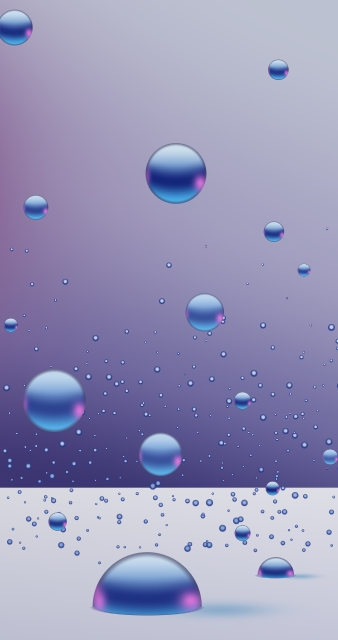
Give the GLSL for this background, as a Shadertoy shader.

```glsl
// Glass bubbles float before a violet wall above a pale floor with two domes.
// Gradients form the room, one shading function paints all the large glass,
// and jittered hash grids scatter droplets that gather around the horizon.

#define HORIZON 0.238
#define NIGHT vec3(0.22, 0.20, 0.44)
#define VIOLET vec3(0.41, 0.39, 0.61)
#define LAVENDER vec3(0.63, 0.62, 0.75)
#define MIST vec3(0.74, 0.76, 0.82)
#define MAUVE vec3(0.52, 0.36, 0.56)
#define DEEP_BLUE vec3(0.08, 0.15, 0.48)
#define SKY_BLUE vec3(0.45, 0.61, 0.81)
#define PALE_GLASS vec3(0.80, 0.87, 0.92)
#define CYAN vec3(0.28, 0.69, 0.91)
#define PINK vec3(0.95, 0.48, 0.88)
#define DROP_DENSITY 0.62

vec3 hash3(vec2 cell) {
    vec3 h = fract(cell.xyx * vec3(0.1031, 0.1030, 0.0973));
    h += dot(h, h.yxz + 33.33);
    return fract((h.xxy + h.yzz) * h.zyx);
}

float glow(vec2 d, vec2 size) {
    d /= size;
    return exp(-dot(d, d));
}

// Wall and floor
vec3 room(vec2 p, float x) {
    float t = (p.y - HORIZON) / (1.0 - HORIZON);
    float lit = t + 0.22 * (x - 0.5);
    vec3 wall = mix(NIGHT, VIOLET, smoothstep(-0.08, 0.24, lit));
    wall = mix(wall, LAVENDER, smoothstep(0.12, 0.58, lit));
    wall = mix(wall, MIST, smoothstep(0.45, 1.05, lit));
    wall = mix(wall, MAUVE, 0.7 * exp(-4.0 * x) * glow(vec2(t - 0.6, 0.0), vec2(0.38)));

    float depth = clamp(p.y / HORIZON, 0.0, 1.0);
    vec3 ground = mix(vec3(0.75, 0.76, 0.83), vec3(0.86, 0.86, 0.89), depth);
    ground += 0.025 * (x - 0.5);
    float edge = 0.75 / iResolution.y;
    return mix(ground, wall, smoothstep(-edge, edge, p.y - HORIZON));
}

// Glass inside the unit disc: pale crown, dark belly, cyan base, pink glints
vec3 glass(vec2 q, float rim, float haze) {
    float belly = q.y - 0.2 * q.x * q.x;
    vec3 c = mix(DEEP_BLUE, SKY_BLUE, smoothstep(-0.25, 0.4, belly));
    c = mix(c, PALE_GLASS, smoothstep(0.1, 0.85, q.y));
    c = mix(c, CYAN, 1.0 - smoothstep(-0.95, -0.3, belly));
    c = mix(c, SKY_BLUE + 0.12, haze);
    c = mix(c, VIOLET * 0.65, 0.65 * smoothstep(0.88, 1.0, rim));
    c = mix(c, PINK, 0.85 * glow(q - vec2(0.8, -0.32), vec2(0.2, 0.26)));
    return mix(c, PINK, 0.4 * glow(q - vec2(-0.93, -0.1), vec2(0.1, 0.3)));
}

void bubble(inout vec3 col, vec2 p, vec2 centre, float radius, float haze) {
    vec2 q = (p - centre) / radius;
    float rim = length(q);
    float cover = clamp((1.0 - rim) * radius * iResolution.y + 0.5, 0.0, 1.0);
    col = mix(col, glass(q, rim, haze), cover);
}

// Half bubble with a rounded foot and a blue shadow to its right
void dome(inout vec3 col, vec2 p, vec2 base, float radius) {
    vec2 d = p - base;
    float shade = glow(d - vec2(1.35, -0.06) * radius, vec2(0.85, 0.13) * radius);
    col = mix(col, vec3(0.43, 0.62, 0.77), 0.65 * shade);
    float foot = 0.16 * radius;
    float height = d.y > 0.0 ? radius : foot;
    float rim = length(d / vec2(radius, height));
    float cover = clamp((1.0 - rim) * height * iResolution.y + 0.5, 0.0, 1.0);
    float rise = (d.y + foot) / (radius + foot);
    vec2 q = vec2(d.x / radius, mix(-0.72, 1.0, rise));
    vec3 c = glass(q, rim, 0.08);
    c = mix(c, PINK, 0.7 * glow(q - vec2(-0.87, -0.35), vec2(0.12, 0.3)));
    col = mix(col, c, cover);
}

// Ringed droplets, thinning out upwards and towards the front
void droplets(inout vec3 col, vec2 p) {
    for (int layer = 0; layer < 3; layer++) {
        float size = 0.042 - 0.008 * float(layer);
        vec2 cell = floor(p / size);
        vec3 h = hash3(cell + 37.0 * float(layer + 1));
        float pick = hash3(cell + 91.0 * float(layer + 1)).x;
        vec2 centre = (cell + 0.2 + 0.6 * h.xy) * size;
        float crowd = 1.0 - smoothstep(0.22, 0.66, centre.y);
        crowd *= smoothstep(0.10, 0.17, centre.y);
        if (pick > DROP_DENSITY * crowd) continue;
        float radius = mix(0.0016, 0.0056, h.z * h.z);
        vec2 q = (p - centre) / radius;
        float rim = length(q);
        float cover = clamp((1.0 - rim) * radius * iResolution.y + 0.5, 0.0, 1.0);
        vec3 core = mix(SKY_BLUE, PALE_GLASS, smoothstep(0.15, 0.35, centre.y));
        vec3 ink = mix(core, vec3(0.15, 0.23, 0.56), smoothstep(0.25, 0.85, rim - 0.2 * q.y));
        col = mix(col, ink, 0.85 * cover);
    }
}

void mainImage(out vec4 fragColor, in vec2 fragCoord) {
    vec2 p = fragCoord / iResolution.y;
    vec3 col = room(p, fragCoord.x / iResolution.x);
    droplets(col, p);

    // Large bubbles
    bubble(col, p, vec2(0.023, 0.957), 0.028, 0.05);
    bubble(col, p, vec2(0.275, 0.729), 0.0475, 0.0);
    bubble(col, p, vec2(0.320, 0.512), 0.030, 0.3);
    bubble(col, p, vec2(0.085, 0.374), 0.049, 0.2);
    bubble(col, p, vec2(0.251, 0.290), 0.034, 0.3);

    // Middle-sized bubbles
    bubble(col, p, vec2(0.435, 0.891), 0.016, 0.1);
    bubble(col, p, vec2(0.428, 0.638), 0.016, 0.1);
    bubble(col, p, vec2(0.056, 0.676), 0.0195, 0.2);
    bubble(col, p, vec2(0.379, 0.374), 0.0137, 0.1);
    bubble(col, p, vec2(0.516, 0.286), 0.0124, 0.4);
    bubble(col, p, vec2(0.090, 0.185), 0.0143, 0.1);
    bubble(col, p, vec2(0.379, 0.167), 0.0124, 0.1);
    bubble(col, p, vec2(0.426, 0.237), 0.011, 0.0);
    bubble(col, p, vec2(0.475, 0.578), 0.010, 0.2);
    bubble(col, p, vec2(0.017, 0.492), 0.011, 0.1);

    dome(col, p, vec2(0.230, 0.052), 0.0853);
    dome(col, p, vec2(0.431, 0.101), 0.0285);
    fragColor = vec4(col, 1.0);
}
```
